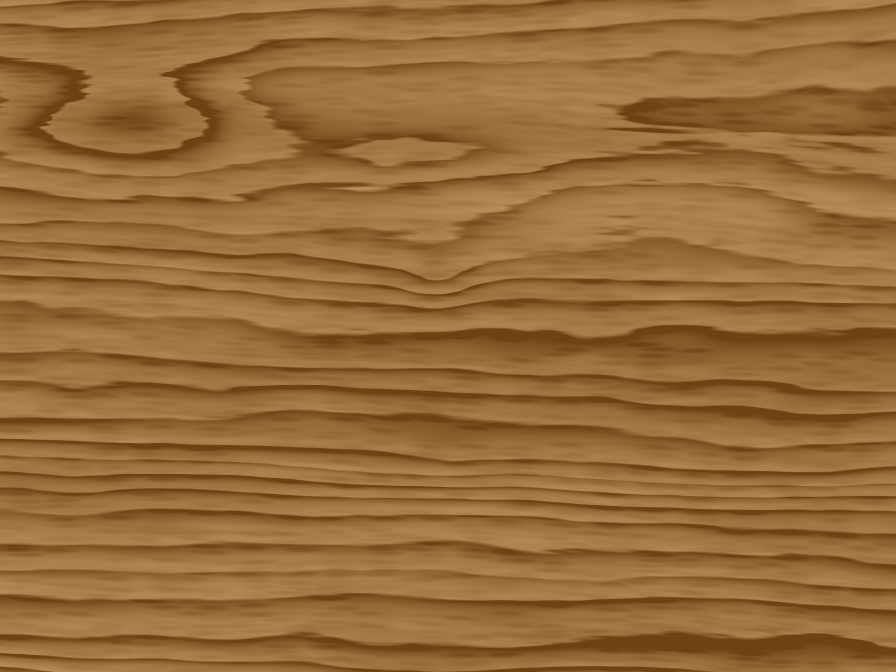
A Shadertoy shader for this texture:

```glsl
#define RING_COUNT 28.0
#define FIGURE_HEIGHT 0.79
#define FIGURE_SPREAD 0.13
#define RING_CONTRAST 0.88
#define FIBER_CONTRAST 0.42
#define PORE_CONTRAST 0.28
#define BASE_TONE 0.79
#define DARK_WOOD vec3(0.48, 0.31, 0.12)
#define LIGHT_WOOD vec3(0.72, 0.56, 0.35)

float hash(vec2 cell) {
    vec3 h = fract(cell.xyx * vec3(0.1031, 0.1030, 0.0973));
    h += dot(h, h.yzx + 33.33);
    return fract((h.x + h.y) * h.z);
}

float smoothNoise(vec2 p) {
    vec2 cell = floor(p), f = fract(p);
    f = f * f * (3.0 - 2.0 * f);
    float low = mix(hash(cell), hash(cell + vec2(1, 0)), f.x);
    float high = mix(hash(cell + vec2(0, 1)), hash(cell + vec2(1, 1)), f.x);
    return mix(low, high, f.y);
}

// Cellular noise: scattered dashes once the domain is stretched
float pores(vec2 p) {
    vec2 cell = floor(p);
    float ink = 0.0;
    for (int j = -1; j <= 1; j++)
    for (int i = -1; i <= 1; i++) {
        vec2 id = cell + vec2(i, j);
        vec2 center = id + 0.2 + 0.6 * vec2(hash(id), hash(id + 57.0));
        float present = step(0.5, hash(id + 113.0));
        ink = max(ink, present * (1.0 - smoothstep(0.1, 0.6, length(p - center))));
    }
    return ink;
}

float bump(vec2 p, vec2 center, vec2 size) {
    vec2 d = (p - center) / size;
    return exp(-dot(d, d));
}

// Gentle drift of the grain direction
float grainHeight(vec2 p) {
    float drift = 0.03 * p.x - 0.09 * (p.x - 0.6) * smoothstep(0.8, 1.0, p.y);
    drift += 0.004 * sin(5.0 * p.x + 9.0 * p.y) + 0.002 * sin(13.0 * p.x - 21.0 * p.y);
    return p.y + drift;
}

// Growth ring number: dense below, slow and closed around the figure
float ringPhase(vec2 p, float height, float fiber, float figure) {
    float phase = RING_COUNT * height;
    phase -= 3.0 * tanh((height - FIGURE_HEIGHT) / FIGURE_SPREAD);
    phase += 0.5 * sin(17.0 * height + 1.0) + 0.25 * sin(41.0 * height);
    phase += 2.3 * bump(p, vec2(0.19, 0.83), vec2(0.18, 0.09));
    phase += 0.9 * bump(p, vec2(0.63, 0.77), vec2(0.13, 0.035));
    phase += 0.8 * bump(p, vec2(0.65, 0.58), vec2(0.05, 0.05));
    phase -= 1.2 * bump(p, vec2(0.95, 0.69), vec2(0.25, 0.08));
    phase += 0.9 * smoothNoise(vec2(1.6, 10.0) * p + 4.0);
    phase += 0.3 * smoothNoise(vec2(9.0, 24.0) * p);
    return phase + mix(0.15, 0.38, figure) * (fiber - 0.5);
}

void mainImage(out vec4 fragColor, in vec2 fragCoord) {
    vec2 p = fragCoord / iResolution.y;
    float height = grainHeight(p);
    vec2 grain = vec2(p.x, height);
    float figure = bump(p, vec2(0.6, FIGURE_HEIGHT), vec2(1.5, 0.17));

    // Fibers along the grain
    float fiber = 0.6 * smoothNoise(grain * vec2(8.0, 120.0))
                + 0.4 * smoothNoise(grain * vec2(28.0, 230.0) + 31.0);

    // Rings with one crisp edge and one soft edge
    float phase = ringPhase(p, height, fiber, figure);
    float ring = floor(phase);
    float depth = 1.0 - fract(phase);
    float edge = smoothstep(0.0, 0.14, depth) * exp(-3.4 * depth);
    float strength = 0.65 + 0.5 * hash(vec2(ring, 7.0));
    strength *= 0.6 + 0.8 * smoothNoise(vec2(3.5 * p.x, ring * 3.7));
    float line = 1.7 * edge * strength;

    // Tone from rings, fibers, pores and broad light streaks
    float streak = smoothNoise(grain * vec2(1.3, 11.0) + 17.0) - 0.5;
    float tone = BASE_TONE - RING_CONTRAST * line;
    tone += FIBER_CONTRAST * (fiber - 0.5) + 0.26 * streak;
    tone -= PORE_CONTRAST * pores(grain * vec2(15.0, 105.0)) * (0.35 + line);

    vec3 color = mix(DARK_WOOD, LIGHT_WOOD, clamp(tone, -0.2, 1.2));
    fragColor = vec4(color, 1.0);
}
```
